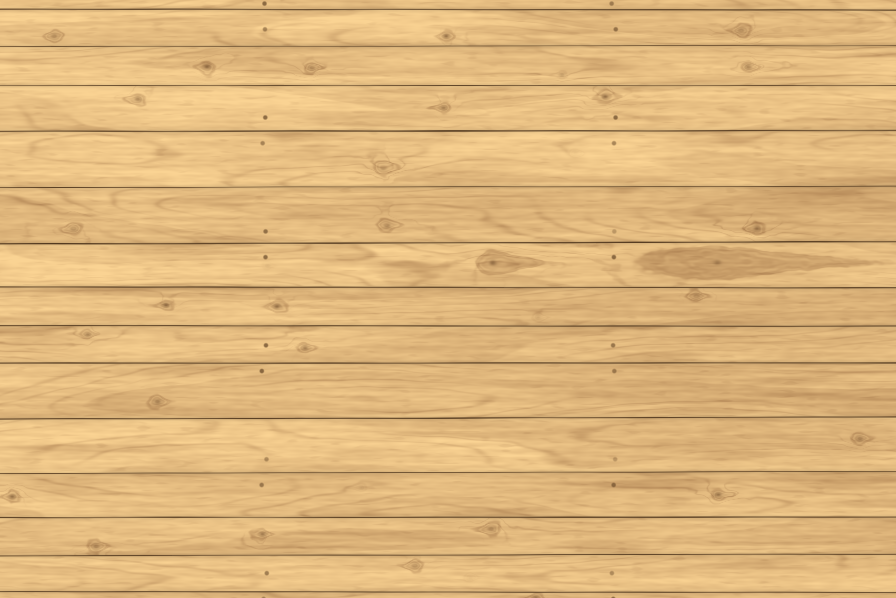
A Shadertoy shader for this texture:

```glsl
// Fifteen pale horizontal timber planks with thin seams, knots and nail rows.
// Growth rings are contour lines of a stretched gradient-noise field that
// each knot bends; heartwood, fibres and per-plank tone are layered on top.

#define SEAM_COUNT 14
#define SEAM_HALF_WIDTH 0.0010
#define KNOTS_PER_PLANK 4
#define FIGURED_PLANK 8
#define RING_STRENGTH 0.30
#define FIBRE_STRENGTH 0.21
#define PLANK_VARIATION 0.13
#define NAIL_RADIUS 0.0036
#define NAIL_PERIOD 0.1905
#define NAIL_GAP 0.043

const vec3 PALE_WOOD = vec3(0.97, 0.815, 0.565);
const vec3 DARK_WOOD = vec3(0.68, 0.505, 0.32);
const vec3 KNOT_CORE = vec3(0.49, 0.35, 0.21);
const vec3 SEAM_COLOR = vec3(0.32, 0.22, 0.12);
// Seam heights, from the bottom up
const float SEAMS[SEAM_COUNT] = float[SEAM_COUNT](
    0.010, 0.072, 0.135, 0.210, 0.301, 0.393, 0.455,
    0.5195, 0.594, 0.6875, 0.781, 0.857, 0.923, 0.984);

float hash(vec2 p) {
    vec3 q = fract(vec3(p.xyx) * 0.1031);
    q += dot(q, q.yzx + 33.33);
    return fract((q.x + q.y) * q.z);
}

float cornerSlope(vec2 cell, vec2 offset) {
    float angle = 6.2832 * hash(cell);
    return dot(vec2(cos(angle), sin(angle)), offset);
}

// Gradient noise, roughly -0.7 to 0.7
float noise(vec2 p) {
    vec2 i = floor(p), f = p - i;
    vec2 w = f * f * f * (f * (f * 6.0 - 15.0) + 10.0);
    vec2 e = vec2(1, 0);
    return mix(mix(cornerSlope(i, f), cornerSlope(i + e, f - e), w.x),
               mix(cornerSlope(i + e.yx, f - e.yx), cornerSlope(i + 1.0, f - 1.0), w.x), w.y);
}

// Sums the knots of a plank: x = ring displacement, y = stain, z = dark core
vec3 knots(vec2 p, int plank, float low, float high, float aspect) {
    vec3 sum = vec3(0);
    float wobble = noise(p * vec2(30, 60)) + 0.5 * noise(p * vec2(70, 140));
    for (int k = 0; k < KNOTS_PER_PLANK; k++) {
        vec2 seed = vec2(float(plank) * 7.3 + 3.0, float(k) * 5.1 + 1.0);
        float pick = hash(seed);
        bool figured = plank == FIGURED_PLANK && k >= 2;
        bool wide = figured && k == 3;
        float shift = figured ? 0.20 : hash(seed + 17.0);
        float level = figured ? 0.55 : mix(0.2, 0.8, hash(seed + 31.0));
        vec2 q = p - vec2((float(k) + shift) * aspect / float(KNOTS_PER_PLANK), mix(low, high, level));
        float size = figured ? (wide ? 0.027 : 0.020) : mix(0.004, 0.012, pick);
        float core = length(q * vec2(0.7, 1.0)) / min(size, 0.010);
        // One side of the oval is drawn out into a narrowing tail
        float side = figured || hash(seed + 43.0) > 0.5 ? 1.0 : -1.0;
        float along = q.x * side;
        vec2 stretch = wide ? vec2(0.21, 0.11) : vec2(0.75, figured ? 0.22 : 0.45);
        q.x *= along > 0.0 ? stretch.y : stretch.x;
        q.y *= 1.0 + 1.3 * smoothstep(0.0, 1.0, along * stretch.y / size);
        float r = length(q) / size * (1.0 + (figured ? 0.16 : 0.5) * wobble);
        float present = figured ? 1.0 : smoothstep(0.42, 0.6, pick);
        float rim = exp(-pow((r - 1.0) * (figured ? 12.0 : 6.0), 2.0));
        float fill = 1.0 - smoothstep(0.8, 1.1, r);
        float rings = fill * (0.5 + 0.5 * sin(r * 17.0 + 3.0 * wobble));
        sum.x += present * 1.8 * exp(-0.3 * r * r);
        sum.y += present * ((figured ? 0.30 : 0.12) * fill + 0.26 * rim + 0.13 * rings);
        sum.z += present * 0.6 * exp(-core * core * 5.0) * (0.8 + wobble);
    }
    return sum;
}

void mainImage(out vec4 fragColor, in vec2 fragCoord) {
    float aspect = iResolution.x / iResolution.y;
    float pixel = 1.0 / iResolution.y;
    vec2 p = fragCoord * pixel;
    // Find the plank and its nearest seam
    int plank = 0;
    float low = -0.04, high = 1.05, seamDist = 1.0, seamId = 0.0;
    for (int i = 0; i < SEAM_COUNT; i++) {
        float id = float(i);
        float tilt = (hash(vec2(id, 8.0)) - 0.35) * 0.006 * (p.x / aspect - 0.5);
        float y = SEAMS[i] + tilt + 0.0008 * noise(vec2(p.x * 5.0, id * 9.7));
        float d = p.y - y;
        if (abs(d) < abs(seamDist)) { seamDist = d; seamId = id; }
        if (d > 0.0) { plank = i + 1; low = y; }
        else high = min(high, y);
    }
    vec2 seed = vec2(float(plank) * 13.7, float(plank) * 29.3);

    // Growth rings and heartwood share one field, bent by knots
    vec3 knot = knots(p, plank, low, high, aspect);
    float heart = noise(p * vec2(1.5, 12.0) + seed) + 0.035 * noise(p * vec2(16, 60) + seed);
    float field = 9.0 * p.y + 7.0 * heart + knot.x;
    float slope = fwidth(field);
    float ring = pow(0.5 + 0.5 * sin(6.2832 * field), 9.0) / (1.0 + 3.0 * slope);
    ring *= smoothstep(-0.3, 0.35, noise(p * vec2(3.0, 16.0) + seed + 50.0));
    float heartwood = smoothstep(0.13, 0.16, heart) * (1.0 - 0.6 * smoothstep(0.16, 0.5, heart));

    // Fibres, pores and broad stains
    float fibre = noise(p * vec2(6, 140) + seed) + 0.6 * noise(p * vec2(35, 220) + seed);
    float pores = smoothstep(0.25, 0.5, noise(p * vec2(28, 170) + seed + 90.0));
    float stain = noise(p * vec2(1.6, 13.0) + seed + 70.0);
    float streak = smoothstep(0.2, 0.5, noise(p * vec2(3.0, 45.0) + seed + 20.0));
    float tone = 0.06 + PLANK_VARIATION * hash(seed + 5.0) + 0.11 * p.x / aspect
               + (plank % 6 == 3 ? 0.10 : 0.0) + RING_STRENGTH * ring + 0.15 * heartwood
               + FIBRE_STRENGTH * fibre + 0.12 * pores + 0.26 * stain + 0.20 * streak + knot.y;
    vec3 color = mix(PALE_WOOD, DARK_WOOD, clamp(tone, -0.04, 1.2));
    color = mix(color, KNOT_CORE, clamp(knot.z, 0.0, 1.0));

    // Nail rows: pairs of heads in two columns
    for (int n = 0; n < 24; n++) {
        int row = n / 2;
        float column = (n % 2 == 0 ? 0.295 : 0.685) + 0.006 * (hash(vec2(n, 4)) - 0.5);
        float y = 0.994 - NAIL_PERIOD * float(row / 2) - NAIL_GAP * float(row % 2);
        float d = length(p - vec2(column * aspect, y));
        float head = 1.0 - smoothstep(NAIL_RADIUS - pixel, NAIL_RADIUS + pixel, d);
        color = mix(color, SEAM_COLOR * 1.2, head * mix(0.3, 0.75, hash(vec2(n, 12))));
    }

    // Seams, worn unevenly, with a faint shade
    float gap = abs(seamDist);
    float width = SEAM_HALF_WIDTH * mix(0.6, 1.3, hash(vec2(seamId, 21.0)));
    float worn = 0.72 + 0.45 * noise(vec2(p.x * 6.0, seamId * 4.3));
    color *= 1.0 - 0.13 * exp(-gap / 0.003);
    float seam = 1.0 - smoothstep(width - 0.5 * pixel, width + 0.5 * pixel, gap);
    color = mix(color, SEAM_COLOR, clamp(seam * worn, 0.0, 1.0));
    fragColor = vec4(clamp(color, 0.0, 1.0), 1.0);
}
```
